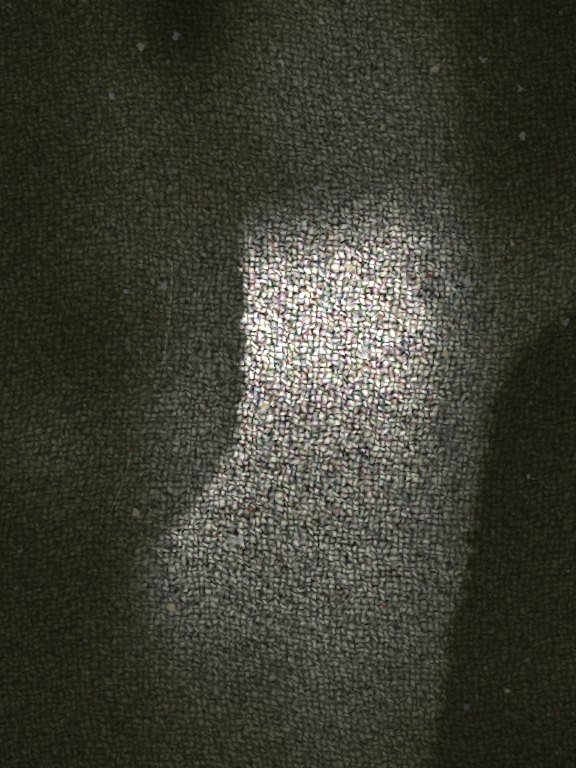
A WebGL 1 fragment shader for this texture:

```glsl
precision highp float;
uniform vec2 u_resolution;

float hash(vec2 p) {
  return fract(sin(dot(p, vec2(127.1, 311.7))) * 43758.5453);
}

float noise(vec2 p) {
  vec2 i = floor(p), f = fract(p);
  f = f * f * (3.0 - 2.0 * f);
  return mix(mix(hash(i), hash(i + vec2(1, 0)), f.x),
             mix(hash(i + vec2(0, 1)), hash(i + vec2(1, 1)), f.x), f.y);
}

float glow(vec2 p, vec2 center, vec2 radius) {
  vec2 d = (p - center) / radius;
  return exp(-dot(d, d));
}

// Uneven plain weave: jittered, slanted yarn crossings with loose fuzz
float weave(vec2 p) {
  vec2 q = p + 0.008 * vec2(noise(p * 18.0), noise(p * 18.0 + 40.0));
  q += 0.0055 * (vec2(noise(p * 95.0), noise(p * 95.0 + 70.0)) - 0.5);
  q += 0.018 * vec2(sin(p.y * 7.0), -sin(p.x * 8.0));
  q *= vec2(122.0, 128.0);
  vec2 cell = floor(q), f = fract(q) - 0.5;
  f += 0.32 * (vec2(hash(cell + 2.3), hash(cell + 6.1)) - 0.5);
  f.y += (hash(cell + 4.7) - 0.2) * 0.7 * f.x;
  float parity = mod(cell.x + cell.y, 2.0);
  vec2 span = mix(vec2(0.60, 0.33), vec2(0.37, 0.56), parity) * (0.85 + 0.35 * hash(cell + 9.2));
  float bump = exp(-dot(f / span, f / span)) * (0.6 + 0.75 * hash(cell));
  vec2 slant = vec2(p.x + p.y, p.y - p.x) * vec2(170.0, 330.0);
  return bump + 0.55 * (noise(slant) - 0.5) + 0.45 * (noise(p * 290.0) - 0.5);
}

// Direct light, cut by a hard curved shadow on its left
float sunlight(vec2 p) {
  float drop = clamp(0.5 - p.y, 0.0, 0.21);
  float shadowEdge = 0.318 - 2.65 * drop * drop + 0.014 * (noise(p * 80.0) - 0.5);
  float blur = 0.010 + 0.09 * smoothstep(0.33, 0.18, p.y);
  float left = smoothstep(-blur, blur, p.x - shadowEdge);
  float right = 1.0 - 0.9 * smoothstep(0.48, 0.61, p.x + 0.04 * (noise(p * 45.0) - 0.5));
  float top = 1.0 - smoothstep(-0.09, 0.04, p.y - 0.71 - 0.2 * (p.x - 0.32));
  float along = 0.50 * exp(-pow((p.y - 0.575) / 0.125, 2.0)) + 0.27 * smoothstep(0.08, 0.42, p.y);
  return left * right * top * along;
}

// Scattered lint: x is coverage, y is a colour seed
vec2 lint(vec2 p, float density, float size, float chance) {
  vec2 q = p * density, base = floor(q), result = vec2(0.0);
  for (int j = -1; j <= 1; j++) {
    for (int i = -1; i <= 1; i++) {
      vec2 cell = base + vec2(float(i), float(j));
      vec2 d = q - cell - vec2(hash(cell + 3.1), hash(cell + 8.7));
      d += size * density * 1.4 * (vec2(noise(p * 200.0), noise(p * 200.0 + 9.0)) - 0.5);
      float radius = size * density * (0.5 + hash(cell + 5.3));
      float spot = (1.0 - smoothstep(0.45, 1.15, length(d) / radius)) * step(hash(cell), chance);
      if (spot > result.x) result = vec2(spot, hash(cell + 17.0));
    }
  }
  return result;
}

// Thin bowed hair between two heights
float hair(vec2 p, float x, vec2 range, float lean, float bow) {
  float t = (p.y - range.x) / (range.y - range.x);
  float d = abs(p.x - x - lean * t - bow * t * (1.0 - t));
  return (1.0 - smoothstep(0.0003, 0.0016, d)) * step(0.0, t) * step(t, 1.0);
}

void main() {
  vec2 p = gl_FragCoord.xy / u_resolution.y;
  p.x += 0.5 * (0.75 - u_resolution.x / u_resolution.y);

  // Soft ambient light over the folds
  float ambient = 0.112;
  ambient += 0.15 * glow(p, vec2(0.45, 0.84), vec2(0.14, 0.26));
  ambient += 0.14 * glow(p, vec2(0.26, 0.46), vec2(0.08, 0.26));
  ambient += 0.14 * glow(p, vec2(0.42, 0.17), vec2(0.18, 0.24));
  ambient += 0.10 * glow(p, vec2(0.59, 0.45), vec2(0.06, 0.28));
  ambient += 0.06 * glow(p, vec2(0.17, 0.80), vec2(0.08, 0.18));
  ambient += 0.06 * glow(p, vec2(0.05, 0.41), vec2(0.09, 0.08));
  ambient -= 0.06 * glow(p, vec2(0.24, 0.98), vec2(0.06, 0.10));
  float crease = 0.575 + 0.07 * (1.0 - p.y);
  ambient *= 1.0 - 0.25 * smoothstep(-0.02, 0.04, p.x - crease) * smoothstep(0.5, 0.75, p.y);
  ambient *= 0.88 + 0.24 * noise(p * 9.0);

  // Fuzzy right border of the front fold
  float lift = max(p.y - 0.5, 0.0);
  float border = 0.555 + 0.19 * p.y + 5.0 * lift * lift;
  border += 0.016 * (noise(p * 60.0) - 0.5) + 0.012 * (noise(p * 190.0) - 0.5);
  float behind = smoothstep(-0.012, 0.012 + 0.5 * lift, p.x - border);

  float sun = sunlight(p);
  float light = mix(ambient + sun, 0.085 + 0.03 * noise(p * 8.0), behind);
  float contrast = mix(0.68, 1.12, smoothstep(0.1, 0.5, light));
  float shade = light * max(0.15, 1.0 + contrast * (weave(p) - 0.54));
  shade = min(shade, 1.6);
  shade -= 0.19 * shade * shade;

  // Olive darkness, cool half-shade, warm highlights
  vec3 tint = mix(vec3(1.0, 1.02, 0.74), vec3(0.99, 1.0, 0.94), smoothstep(0.11, 0.28, light));
  tint = mix(tint, vec3(1.03, 0.99, 0.965), smoothstep(0.3, 0.7, light));
  vec3 color = shade * tint + vec3(0.032, 0.032, 0.018);
  color += 0.16 * sun * (vec3(noise(p * 140.0), noise(p * 140.0 + 30.0), noise(p * 140.0 + 60.0)) - 0.5);

  // Pilling gathers along the right-hand ridge
  float ridge = glow(p, vec2(0.57, 0.62), vec2(0.05, 0.16));
  vec2 fine = lint(p, 42.0, 0.0024, 0.22 + 0.6 * ridge);
  vec2 coarse = lint(p + 0.37, 14.0, 0.0046, 0.25 + 0.4 * ridge);
  vec3 fineColor = mix(vec3(0.70, 0.74, 0.74), vec3(0.65, 0.25, 0.23), step(0.9, fine.y));
  vec3 coarseColor = mix(vec3(0.85, 0.81, 0.66), vec3(0.72, 0.75, 0.76), step(0.4, coarse.y));
  color = mix(color, fineColor * (0.26 + 0.9 * light), 0.65 * fine.x);
  color = mix(color, coarseColor * (0.34 + 0.9 * light), 0.75 * coarse.x);

  // Loose fibres
  float fibres = hair(p, 0.208, vec2(0.51, 0.66), 0.016, 0.018);
  fibres += hair(p, 0.142, vec2(0.33, 0.41), 0.028, 0.012);
  color += 0.08 * fibres;
  gl_FragColor = vec4(clamp(color, 0.0, 1.0), 1.0);
}
```
